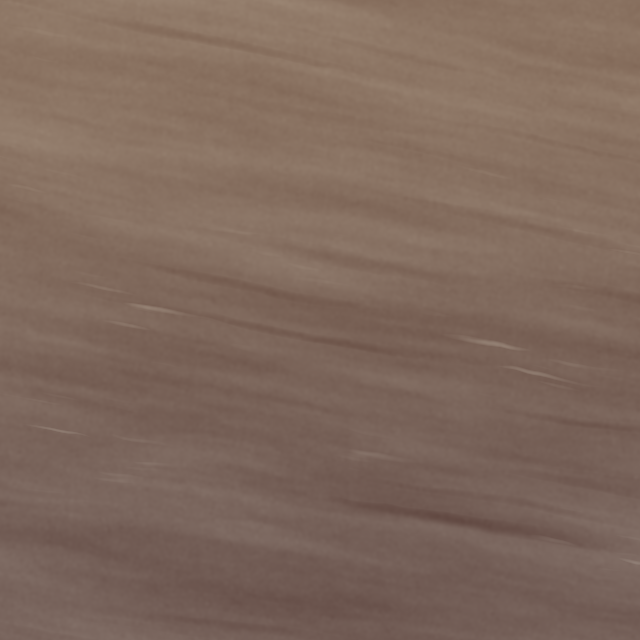
A WebGL 1 fragment shader for this texture:

```glsl
precision highp float;
// Soft brown wood grain, sloping gently down to the right.
uniform vec2 u_resolution;

float hash(vec2 cell) {
  return fract(sin(dot(cell, vec2(127.1, 311.7))) * 43758.5453);
}

// Cellular noise: each cell scatters one round, light or dark spot;
// stretched coordinates turn the spots into long streaks.
float streaks(vec2 q) {
  vec2 home = floor(q);
  float sum = 0.0;
  for (int j = -1; j <= 1; j++) {
    for (int i = -1; i <= 1; i++) {
      vec2 cell = home + vec2(float(i), float(j));
      vec2 center = cell + vec2(hash(cell), hash(cell + 37.0));
      vec2 d = q - center;
      float falloff = max(0.0, 1.0 - dot(d, d));
      sum += (hash(cell + 71.0) * 2.0 - 1.0) * falloff * falloff;
    }
  }
  return sum;
}

void main() {
  vec2 p = gl_FragCoord.xy / u_resolution;

  // Grain coordinates: x runs along the fibres, y across them
  vec2 grain = vec2(p.x, p.y + p.x * (0.155 + 0.055 * p.y));
  grain.y += 0.005 * sin(5.0 * p.x + 9.0 * grain.y);
  grain.y += 0.002 * sin(13.0 * p.x - 21.0 * grain.y + 1.0);

  // Small irregular shifts fray the edges of the streaks
  grain.y += 0.003 * streaks(grain * vec2(9.0, 24.0) + 5.0);
  grain.y += 0.0012 * streaks(grain * vec2(40.0, 70.0) + 17.0);

  // Broad bands, then ever finer and shorter streaks
  float tone = 0.012 * cos(24.0 * grain.y + 0.6 * sin(3.0 * p.x));
  tone += 0.024 * streaks(grain * vec2(1.3, 9.0) + 3.0);
  tone += 0.024 * streaks(grain * vec2(2.2, 22.0) + 11.0);
  tone += 0.019 * streaks(grain * vec2(4.5, 48.0) + 23.0);
  tone += 0.011 * streaks(grain * vec2(10.0, 100.0) + 41.0);

  // Faint mottling of the surface
  tone += 0.006 * streaks(grain * vec2(50.0, 110.0));
  tone += 0.008 * streaks(p * 170.0 + 9.0);

  // Broken dark veins and a few tiny pale glints
  float patches = max(0.0, streaks(grain * vec2(4.0, 9.0) + 83.0));
  float vein = max(0.0, -streaks(grain * vec2(2.4, 60.0) + 57.0) - 0.5);
  float glint = max(0.0, streaks(grain * vec2(12.0, 130.0) + 97.0) - 0.7);
  tone += 0.16 * glint * patches - 0.06 * vein;

  // Warm tan above, dusky rose brown below; dark grain turns redder
  vec3 duskyBrown = vec3(0.466, 0.385, 0.355);
  vec3 warmTan = vec3(0.55, 0.458, 0.39);
  vec3 wood = mix(duskyBrown, warmTan, smoothstep(0.05, 0.95, p.y));
  wood += tone * vec3(0.9, 1.05, 1.0);

  gl_FragColor = vec4(wood, 1.0);
}
```
